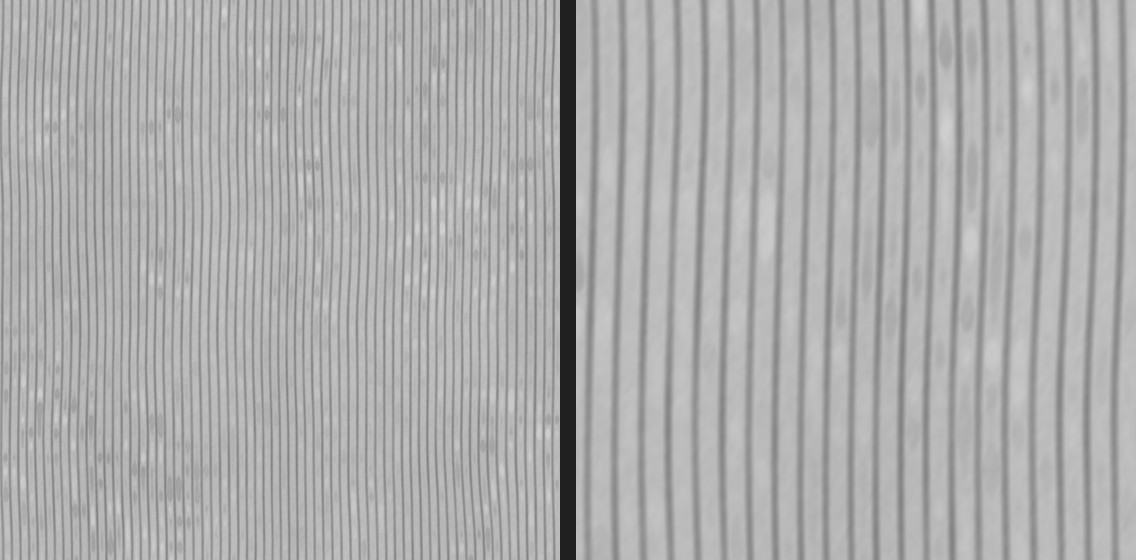
Left: the whole. Right: its middle third, enlarged.
Reproduce this texture procedurally as a Shadertoy shader.

```glsl
// Draws a grey sheet of 64 narrow vertical ribs parted by soft dark grooves.
// Wrapping value noise bends the ribs slightly, sets long light and dark
// ovals on their crowns, and adds a slanted grain and broad tonal drift.

const float RIBS = 64.0;
const vec3 RIB_COLOR = vec3(0.73);
const vec3 GROOVE_COLOR = vec3(0.545);

float hash(vec2 p) {
    return fract(sin(dot(p, vec2(127.1, 311.7))) * 43758.5);
}

// Value noise from 0 to 1 that repeats every "period" cells
float wrapNoise(vec2 p, vec2 period) {
    vec2 cell = floor(p);
    vec2 f = fract(p);
    f = f * f * (3.0 - 2.0 * f);
    vec2 a = mod(cell, period);
    vec2 b = mod(cell + 1.0, period);
    float low = mix(hash(a), hash(vec2(b.x, a.y)), f.x);
    float high = mix(hash(vec2(a.x, b.y)), hash(b), f.x);
    return mix(low, high, f.y);
}

// Noise over the unit tile, centred on zero
float tileNoise(vec2 uv, vec2 cells) {
    return wrapNoise(uv * cells, cells) - 0.5;
}

// Sideways drift of the ribs, in rib widths
float ribBend(vec2 uv) {
    return 0.7 * tileNoise(uv, vec2(7.0, 5.0))
         + 0.15 * tileNoise(uv + 0.37, vec2(13.0, 10.0));
}

// Oval light and dark spots along a rib, clustered in patches
float crownSpots(float rib, float across, vec2 uv) {
    const float ROWS = 44.0;
    float own = wrapNoise(vec2(rib, uv.y * ROWS + 7.0), vec2(RIBS, ROWS));
    float shared = wrapNoise(vec2(rib * 0.5, uv.y * ROWS), vec2(RIBS * 0.5, ROWS));
    float level = mix(own, shared, 0.5) - 0.5;
    float narrowing = 2.5 * across * across;
    float dark = smoothstep(0.0, 0.22, level - narrowing - 0.03);
    float light = smoothstep(0.0, 0.3, -level - narrowing - 0.03);
    float patches = 0.4 + smoothstep(-0.25, 0.35, tileNoise(uv + 0.61, vec2(11.0, 8.0)));
    return (0.9 * light - dark) * patches;
}

// Short slanted strokes mixed with even speckle
float fineGrain(vec2 uv) {
    vec2 slanted = vec2(300.0 * uv.x - 150.0 * uv.y, 100.0 * (uv.x + uv.y));
    float strokes = wrapNoise(slanted, vec2(150.0, 100.0)) - 0.5;
    return 0.6 * strokes + 0.4 * tileNoise(uv, vec2(256.0));
}

void mainImage(out vec4 fragColor, in vec2 fragCoord) {
    vec2 uv = fragCoord / iResolution.xy;

    // Rib coordinates
    float x = uv.x * RIBS + ribBend(uv);
    float rib = mod(floor(x), RIBS);
    float across = fract(x) - 0.5;

    // Groove profile; each groove has its own depth, changing along its length
    float edgeDistance = 0.5 - abs(across);
    float softness = max(0.26, fwidth(x));
    float groove = 1.0 - smoothstep(0.0, softness, edgeDistance);
    float grooveId = mod(floor(x + 0.5), RIBS);
    float depth = wrapNoise(vec2(grooveId, uv.y * 12.0), vec2(RIBS, 12.0)) - 0.5;
    groove *= 1.0 + 0.3 * depth;

    // Shading
    float drift = tileNoise(uv + 0.83, vec2(9.0, 5.0));
    vec3 color = mix(RIB_COLOR, GROOVE_COLOR, groove);
    color += 0.06 * crownSpots(rib, across, uv);
    color += 0.035 * fineGrain(uv) + 0.035 * drift;
    fragColor = vec4(color, 1.0);
}
```
